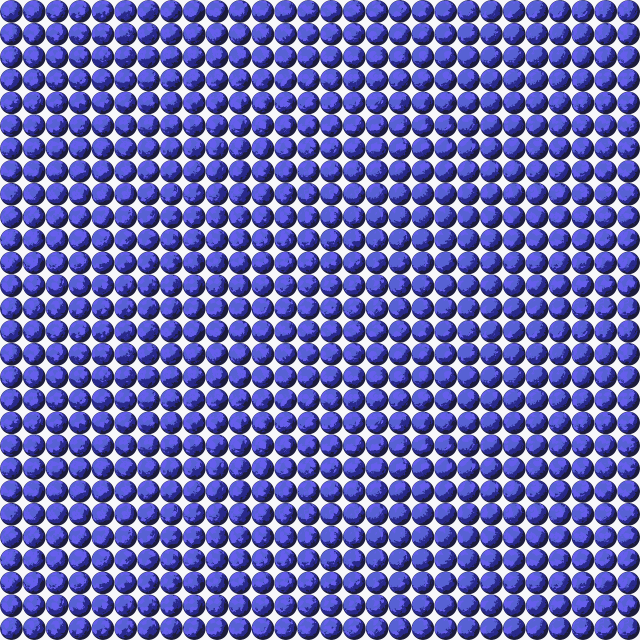
Write a Shadertoy shader that draws this pattern.

```glsl
// Grid of faceted blue spheres in flat cel-shaded bands on white, each turned a little further.

const float TAU = 6.2831853;
const float REPEATS = 28.0;
const float RADIUS = 0.495;
const vec3 LIGHT_DIR = vec3(-0.45, 0.50, 0.74);

const vec3 PAPER  = vec3(0.97, 0.97, 0.98);
const vec3 SHADOW = vec3(0.11, 0.11, 0.23);
const vec3 SHADE  = vec3(0.16, 0.16, 0.55);
const vec3 LIT    = vec3(0.34, 0.38, 0.83);
const vec3 VIOLET = vec3(0.40, 0.37, 0.93);

vec3 hash33(vec3 p) {
    p = fract(p * vec3(0.1031, 0.1030, 0.0973));
    p += dot(p, p.yxz + 33.33);
    return fract((p.xxy + p.yxx) * p.zyx);
}

mat2 rotation(float angle) {
    float c = cos(angle), s = sin(angle);
    return mat2(c, s, -s, c);
}

// Cellular noise: a constant random value inside each 3D Voronoi cell
float facetValue(vec3 p) {
    vec3 base = floor(p), local = fract(p);
    float nearest = 9.0, value = 0.0;
    for (int z = -1; z <= 1; z++)
    for (int y = -1; y <= 1; y++)
    for (int x = -1; x <= 1; x++) {
        vec3 offset = vec3(x, y, z);
        vec3 seed = hash33(base + offset + 40.0);
        vec3 delta = offset + seed - local;
        float dist = dot(delta, delta);
        if (dist < nearest) {
            nearest = dist;
            value = fract(seed.x * 7.3 + seed.y * 5.1 + seed.z * 3.7);
        }
    }
    return value;
}

// Whole turns over the grid make the surface variation wrap
vec3 turnSurface(vec3 normal, vec2 id) {
    vec2 angle = TAU * vec2(1.0, 2.0) * id / REPEATS;
    normal.xz = rotation(angle.x) * normal.xz;
    normal.yz = rotation(angle.y) * normal.yz;
    return normal;
}

// Four flat tones, with borders broken up by the facets
vec3 sphereColor(vec3 normal, vec2 id) {
    vec3 surface = turnSurface(normal, id);
    float coarse = facetValue(surface * 2.6);
    float fine = facetValue(surface * 6.0 + 11.0);
    float light = dot(normal, LIGHT_DIR) + 0.30 * (coarse - 0.5) + 0.16 * (fine - 0.5);
    vec3 lit = coarse + 0.25 * (fine - 0.5) > 0.68 ? VIOLET : LIT;
    return light < 0.17 ? SHADOW : light < 0.57 ? SHADE : lit;
}

vec3 patternColor(vec2 uv, float pixel) {
    vec2 grid = uv * REPEATS;
    vec2 id = mod(floor(grid), REPEATS);
    vec2 q = fract(grid) - 0.5;
    float dist = length(q) - RADIUS;
    if (dist > pixel) return PAPER;

    vec2 disc = q / RADIUS;
    float height = sqrt(max(0.0, 1.0 - dot(disc, disc)));
    vec3 color = sphereColor(normalize(vec3(disc, height)), id);

    // Thin dark rim, then the antialiased silhouette
    color = mix(color, SHADOW, 0.8 * smoothstep(-0.03, -0.005, dist));
    return mix(color, PAPER, smoothstep(-0.5 * pixel, 0.5 * pixel, dist));
}

void mainImage(out vec4 fragColor, in vec2 fragCoord) {
    // Two by two samples smooth the tone borders
    float pixel = 0.5 * REPEATS / iResolution.y;
    vec3 sum = vec3(0.0);
    for (int j = 0; j < 2; j++)
    for (int i = 0; i < 2; i++) {
        vec2 jitter = 0.5 * vec2(i, j) - 0.25;
        sum += patternColor((fragCoord + jitter) / iResolution.xy, pixel);
    }
    fragColor = vec4(sum / 4.0, 1.0);
}
```
